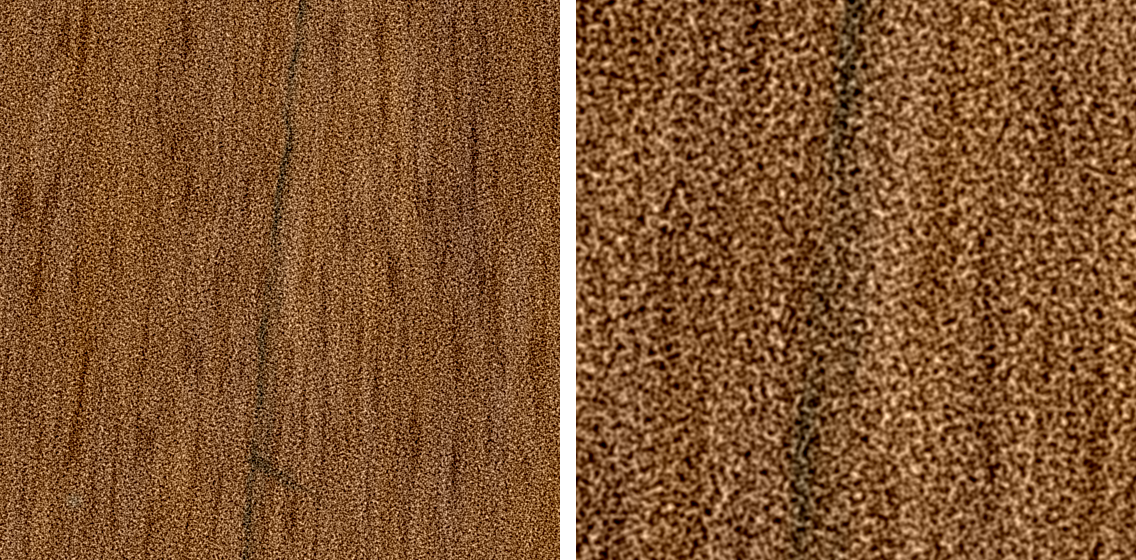
Left, the full canvas; right, a detail of the centre.
Give the GLSL for this texture, as a WebGL 2 fragment shader.

```glsl
#version 300 es
precision highp float;
// Weathered brown wood: leaning vertical grain from stretched gradient noise,
// a long broken crack with a short side branch, pale bands beside it,
// and a fine, contrasty speckle over the whole surface.

uniform vec2 u_resolution;
out vec4 fragColor;

const vec3 WOOD = vec3(0.492, 0.316, 0.158);
const vec3 CRACK = vec3(0.27, 0.19, 0.085);
const vec3 FLECK = vec3(0.56, 0.52, 0.44);
const vec3 TONE = vec3(1.0, 1.0, 0.98);    // light and dark shift
const vec3 WARMTH = vec3(0.4, 0.0, -0.9);  // orange against grey-violet

// Unit gradient at a lattice point, from an integer hash
vec2 latticeGradient(ivec2 cell, uint seed) {
    uint h = uint(cell.x) * 1597334677u ^ uint(cell.y) * 3812015801u ^ seed * 2654435769u;
    h = (h ^ (h >> 16)) * 2146121005u;
    h = (h ^ (h >> 15)) * 2221713035u;
    h ^= h >> 16;
    float angle = float(h & 65535u) / 65536.0 * 6.28319;
    return vec2(cos(angle), sin(angle));
}

float gradientNoise(vec2 p, uint seed) {
    vec2 base = floor(p);
    vec2 f = p - base;
    ivec2 c = ivec2(base);
    vec2 w = f * f * f * (f * (f * 6.0 - 15.0) + 10.0);
    float a = dot(latticeGradient(c, seed), f);
    float b = dot(latticeGradient(c + ivec2(1, 0), seed), f - vec2(1.0, 0.0));
    float d = dot(latticeGradient(c + ivec2(0, 1), seed), f - vec2(0.0, 1.0));
    float e = dot(latticeGradient(c + ivec2(1, 1), seed), f - vec2(1.0, 1.0));
    return mix(mix(a, b, w.x), mix(d, e, w.x), w.y);
}

vec2 rotate(vec2 p, float angle) {
    float c = cos(angle), s = sin(angle);
    return vec2(c * p.x - s * p.y, s * p.x + c * p.y);
}

float segmentDistance(vec2 p, vec2 a, vec2 b) {
    vec2 ab = b - a;
    return length(p - a - ab * clamp(dot(p - a, ab) / dot(ab, ab), 0.0, 1.0));
}

// Soft profile: 1 on the centre, falling off over the given width
float ridge(float offset, float width) {
    float t = offset / width;
    return exp(-t * t);
}

// Height range with soft ends
float span(float y, float low, float high, float soft) {
    return smoothstep(low - soft, low + soft, y) * (1.0 - smoothstep(high - soft, high + soft, y));
}

// Brightness of the grain: faint bands, fibres and short dark dashes
float grain(vec2 g) {
    float bands = gradientNoise(g * vec2(14.0, 1.6), 1u);
    float fibres = gradientNoise(g * vec2(38.0, 3.2), 2u);
    float fine = gradientNoise(g * vec2(80.0, 9.0), 3u);
    float dashes = smoothstep(0.14, 0.42, gradientNoise(g * vec2(56.0, 7.0), 4u));
    return 0.03 * bands + 0.07 * fibres + 0.09 * fine - 0.1 * dashes + 0.012;
}

// Two octaves turned against each other to hide the lattice
float speckle(vec2 p) {
    return gradientNoise(rotate(p, 0.5) * 195.0, 5u)
         + 1.1 * gradientNoise(rotate(p, 1.2) * 300.0, 6u);
}

void main() {
    vec2 uv = gl_FragCoord.xy / u_resolution;

    // Grain leans on the left and straightens to the right
    float lean = mix(0.09, 0.0, smoothstep(0.35, 0.8, uv.x));
    float sway = 0.008 * gradientNoise(uv * vec2(5.0, 4.0), 7u);
    vec2 g = vec2(uv.x - lean * uv.y + sway, uv.y);
    float light = grain(g);

    // Pale bands right of the crack, darker field further right
    light += 0.07 * ridge(uv.x - 0.533 + sway, 0.016) * span(uv.y, 0.27, 0.98, 0.08);
    light += 0.035 * ridge(uv.x - 0.655 + sway, 0.013) * span(uv.y, 0.3, 0.95, 0.12);
    light += 0.055 * ridge(uv.x - 0.722 + sway, 0.013) * span(uv.y, 0.48, 0.92, 0.06);
    float shade = ridge(uv.x - 0.83, 0.1) * smoothstep(0.1, 0.7, uv.y);
    light += 0.02 * ridge(uv.x - 0.6, 0.14) - 0.028 * shade;

    // Slow drift between orange and greyer brown
    float warmth = 0.035 * gradientNoise(g * vec2(4.0, 2.0), 8u)
                 + 0.04 * gradientNoise(g * vec2(22.0, 4.0), 9u)
                 + 0.03 * smoothstep(0.8, 1.0, uv.x) * (1.0 - uv.y) - 0.02 * shade;
    vec3 color = WOOD + light * TONE + warmth * WARMTH;

    // Main crack in broken stretches, a fainter companion, and the branch
    float wobble = 0.014 * gradientNoise(uv * vec2(3.0, 16.0), 10u);
    float wear = clamp(0.6 + 1.5 * gradientNoise(uv * vec2(9.0, 19.0), 11u), 0.1, 1.0);
    float offset = uv.x - 0.435 - 0.1 * uv.y + wobble;
    float crack = 0.8 * ridge(offset, 0.0062) * wear;
    crack += 0.3 * ridge(offset - 0.008, 0.014);
    crack += 0.4 * ridge(offset - 0.025, 0.006) * span(uv.y, 0.1, 0.5, 0.06) * (1.1 - wear);
    vec2 bent = uv + 0.022 * vec2(gradientNoise(uv * 27.0, 13u), gradientNoise(uv * 24.0, 12u));
    float branch = segmentDistance(bent, vec2(0.45, 0.185), vec2(0.58, 0.105));
    crack += 0.65 * ridge(branch, 0.011) * (1.0 - smoothstep(0.48, 0.62, uv.x));
    color = mix(color, CRACK, clamp(crack, 0.0, 0.85));

    // Small pale scuff near the lower left
    float scuff = ridge(length(uv - vec2(0.133, 0.105)), 0.014);
    color = mix(color, FLECK, 0.5 * scuff);

    color += 0.48 * speckle(uv) * TONE;
    fragColor = vec4(clamp(color, 0.0, 1.0), 1.0);
}
```
